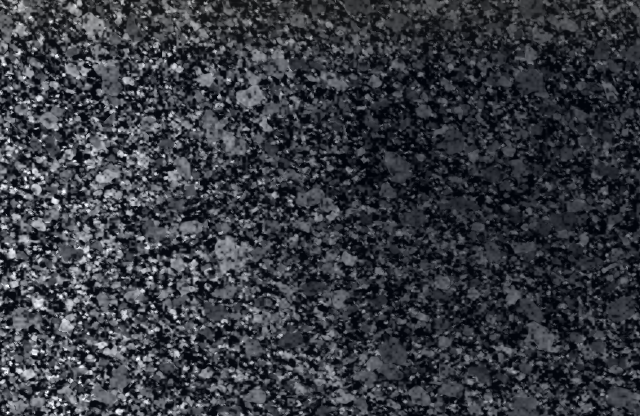
A Shadertoy shader for this texture:

```glsl
// Polished dark granite: pale angular crystals in a speckled blue-black ground.

const vec3 COOL_TINT = vec3(-0.012, 0.0, 0.027);
const vec3 WARM_VEIL = vec3(0.060, 0.055, 0.040);

float hash(vec2 p, float seed) {
    return fract(sin(dot(p, vec2(127.1, 311.7)) + seed * 17.3) * 43758.5);
}

float valueNoise(vec2 p, float seed) {
    vec2 cell = floor(p);
    vec2 f = fract(p);
    f = f * f * (3.0 - 2.0 * f);
    float low = mix(hash(cell, seed), hash(cell + vec2(1, 0), seed), f.x);
    float high = mix(hash(cell + vec2(0, 1), seed), hash(cell + vec2(1, 1), seed), f.x);
    return mix(low, high, f.y);
}

vec2 rotate(vec2 p, float angle) {
    float c = cos(angle), s = sin(angle);
    return vec2(c * p.x + s * p.y, c * p.y - s * p.x);
}

// Approximate distance to a box with worn corners.
float crystalDistance(vec2 p, vec2 halfSize) {
    vec2 q = abs(p) / halfSize;
    float radius = pow(q.x * q.x * q.x + q.y * q.y * q.y + 1e-5, 1.0 / 3.0);
    return (radius - 1.0) * halfSize.y;
}

// One layer of scattered crystals: x = coverage, y = brightness.
vec2 crystalLayer(vec2 p, float cells, float density, float lean, float seed) {
    vec2 q = p * cells;
    vec2 warp = vec2(valueNoise(q * 3.5, seed + 1.0), valueNoise(q * 3.5, seed + 2.0)) - 0.5;
    q += warp * 0.28;
    float softness = 0.0026 * cells;
    vec2 result = vec2(0.0);
    for (int y = -1; y <= 1; y++) {
        for (int x = -1; x <= 1; x++) {
            vec2 id = floor(q) + vec2(x, y);
            if (hash(id, seed + 3.0) > density) continue;
            vec2 jitter = vec2(hash(id, seed + 4.0), hash(id, seed + 5.0)) - 0.5;
            float angle = lean + (hash(id, seed + 6.0) - 0.5) * 1.7;
            float size = mix(0.25, 0.50, hash(id, seed + 7.0));
            float flatness = mix(0.42, 0.88, hash(id, seed + 8.0));
            vec2 local = rotate(q - id - 0.5 - jitter * 0.8, angle);
            float d = crystalDistance(local, size * vec2(1.0, flatness));
            float cover = smoothstep(softness, -softness, d);
            float tone = hash(id, seed + 9.0);
            if (cover > result.x) result = vec2(cover, tone);
        }
    }
    return result;
}

// Broad light: bright on the left, a deep shadow right of centre.
float lighting(vec2 uv) {
    float sweep = mix(1.5, 0.80, smoothstep(0.0, 0.75, uv.x));
    vec2 fromShadow = (uv - vec2(0.78, 0.52)) / vec2(0.30, 0.34);
    float shadow = 0.20 * exp(-dot(fromShadow, fromShadow));
    float floorGlow = 0.12 * smoothstep(0.35, 0.0, uv.y);
    return sweep - shadow + floorGlow;
}

void mainImage(out vec4 fragColor, in vec2 fragCoord) {
    vec2 uv = fragCoord / iResolution.xy;
    vec2 p = fragCoord / iResolution.y;

    // Fine mineral texture, shared by ground and crystals
    float speckle = valueNoise(p * 150.0, 1.0);
    float flakes = valueNoise(rotate(p, -0.3) * vec2(60.0, 90.0), 2.0);
    float patches = valueNoise(p * 9.0, 3.0);
    float mottling = 0.55 * speckle + 0.45 * flakes;

    // Dark ground with pale flecks
    float value = 0.025 + 0.42 * smoothstep(0.36, 0.95, mottling);
    value *= 0.65 + 0.7 * patches;

    // Crystals, from the smallest to the largest
    float lean = mix(-0.08, -0.65, smoothstep(0.3, 1.0, uv.y));
    for (int i = 0; i < 4; i++) {
        float level = float(i);
        float cells = 92.0 * pow(0.54, level);
        float density = mix(0.50, 0.26, level / 3.0) * (0.75 + 0.5 * patches);
        vec2 crystal = crystalLayer(p, cells, density, lean, 20.0 + level * 13.0);
        float brightest = mix(0.66, 0.48, level / 3.0);
        float tone = mix(0.18, brightest, crystal.y);
        float pits = mix(1.0, smoothstep(0.12, 0.42, mottling), 0.55);
        float grain = tone * (0.62 + 0.72 * mottling) * pits;
        value = mix(value, grain, crystal.x * 0.93);
    }

    // Light, cool stone tint and a warm reflection along the top
    value *= lighting(uv);
    vec3 color = vec3(value) + COOL_TINT;
    float veil = smoothstep(0.80, 1.0, uv.y) * (1.0 - 0.5 * abs(uv.x - 0.35));
    color = color * (1.0 - 0.2 * veil) + WARM_VEIL * veil;
    fragColor = vec4(clamp(color, 0.0, 1.0), 1.0);
}
```
